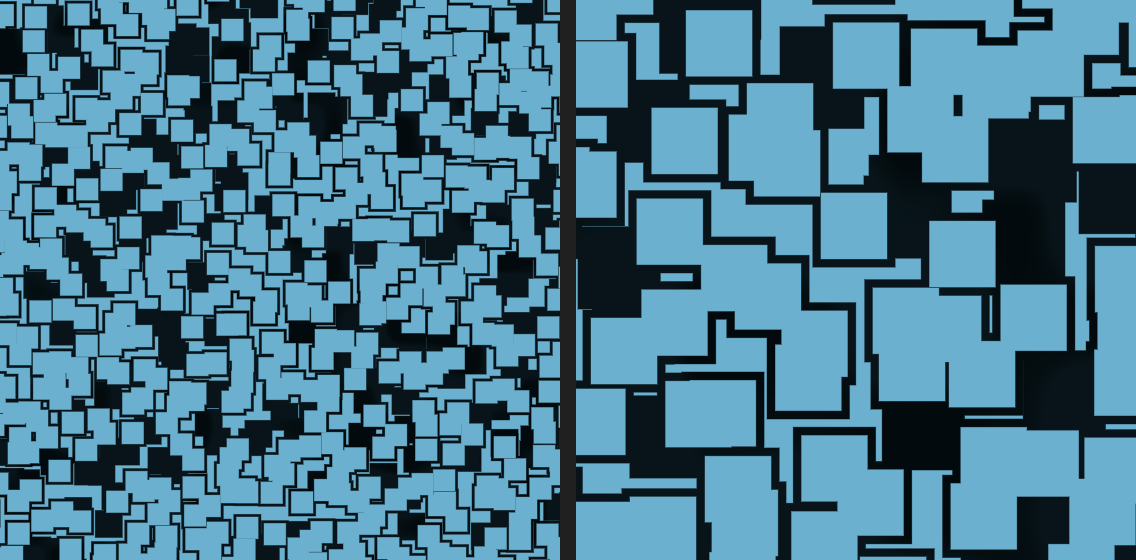
Left: the whole. Right: its middle third, enlarged.
Give the GLSL for this pattern, as a WebGL 2 fragment shader.

```glsl
#version 300 es
precision highp float;
// Scattered, merging blue squares with thin near-black outlines and dark square gaps.

uniform vec2 u_resolution;
out vec4 fragColor;

const vec3 BLUE = vec3(0.42, 0.69, 0.81);
const vec3 INK = vec3(0.03, 0.08, 0.10);
const vec3 DEEP_INK = vec3(0.01, 0.04, 0.05);

const float CELLS = 24.0;       // grid cells across the canvas
const float TILE_HALF = 0.474;  // half side of a blue square, in cells
const float OUTLINE = 0.118;    // outline width, in cells
const float DARK_SHARE = 0.25;  // share of squares without a blue face

// Three random values in 0..1 for each grid cell
vec3 hash32(vec2 cell) {
    vec3 h = fract(cell.xyx * vec3(0.1031, 0.1030, 0.0973));
    h += dot(h, h.yxz + 33.33);
    return fract((h.xxy + h.yzz) * h.zyx);
}

// Smooth value noise
float valueNoise(vec2 p) {
    vec2 cell = floor(p);
    vec2 f = fract(p);
    f = f * f * (3.0 - 2.0 * f);
    float bottom = mix(hash32(cell).x, hash32(cell + vec2(1, 0)).x, f.x);
    float top = mix(hash32(cell + vec2(0, 1)).x, hash32(cell + vec2(1, 1)).x, f.x);
    return mix(bottom, top, f.y);
}

// Distance to the centre whose level sets are squares
float squareDistance(vec2 offset) {
    return max(abs(offset.x), abs(offset.y));
}

// Nearest square centre: x = among blue squares, y = among all squares
vec2 nearestSquares(vec2 p, float darkShare) {
    vec2 home = floor(p);
    vec2 nearest = vec2(10.0);
    for (int y = -1; y <= 1; y++) {
        for (int x = -1; x <= 1; x++) {
            vec2 cell = home + vec2(x, y);
            vec3 random = hash32(cell + 71.0);
            float d = squareDistance(p - cell - random.xy);
            nearest.y = min(nearest.y, d);
            if (random.z > darkShare) nearest.x = min(nearest.x, d);
        }
    }
    return nearest;
}

// Antialiased coverage of the region where d < radius
float coverage(float d, float radius, float pixel) {
    return clamp(0.5 + (radius - d) / pixel, 0.0, 1.0);
}

void main() {
    float side = min(u_resolution.x, u_resolution.y);
    vec2 p = gl_FragCoord.xy / side * CELLS;
    float pixel = 1.25 * CELLS / side;

    vec2 nearest = nearestSquares(p, DARK_SHARE);
    float face = coverage(nearest.x, TILE_HALF, pixel);
    float backing = coverage(nearest.y, TILE_HALF + OUTLINE, pixel);

    // Dark backing squares lie on blue ground, blue faces cover them
    float depth = smoothstep(0.55, 0.75, valueNoise(p * 0.7));
    vec3 ink = mix(INK, DEEP_INK, depth);
    vec3 color = mix(BLUE, ink, backing * (1.0 - face));
    fragColor = vec4(color, 1.0);
}
```
